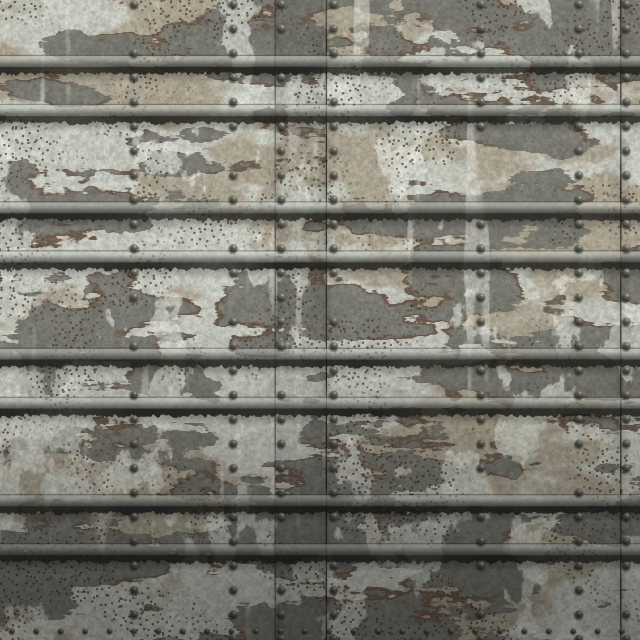
A Shadertoy shader for this texture:

```glsl
// Weathered riveted metal wall: paired horizontal ribs over flaking grey paint.
// Layered noise thresholds make the paint chips, cellular noise makes the pits,
// and repeated distance functions place ribs, seams and rivets.

const vec3 PALE  = vec3(0.76, 0.77, 0.73);
const vec3 TAN   = vec3(0.66, 0.63, 0.56);
const vec3 STEEL = vec3(0.45, 0.45, 0.42);
const vec3 RUST  = vec3(0.40, 0.32, 0.26);
const vec3 SOOT  = vec3(0.13, 0.13, 0.11);
const vec3 CHALK = vec3(0.86, 0.87, 0.83);

const float RIB_PERIOD = 0.2288;
const float RIVET_STEP = RIB_PERIOD / 6.0;
const float RIVET_RADIUS = 0.0056;
const float RIVET_COLUMNS[7] = float[7](0.210, 0.365, 0.440, 0.522, 0.752, 0.905, 0.979);

float hash(vec2 p) {
    vec3 q = fract(vec3(p.xyx) * 0.1031);
    q += dot(q, q.yzx + 33.33);
    return fract((q.x + q.y) * q.z);
}

float noise(vec2 p) {
    vec2 i = floor(p), f = fract(p);
    f = f * f * (3.0 - 2.0 * f);
    return mix(mix(hash(i), hash(i + vec2(1, 0)), f.x),
               mix(hash(i + vec2(0, 1)), hash(i + vec2(1, 1)), f.x), f.y);
}

float fbm(vec2 p) {
    float sum = 0.0, amp = 0.46;
    for (int i = 0; i < 6; i++) {
        sum += amp * noise(p);
        p = mat2(1.6, 1.2, -1.2, 1.6) * p + 7.3;
        amp *= 0.56;
    }
    return sum;
}

// Distance to the nearest scattered point
float cellular(vec2 p) {
    vec2 i = floor(p);
    float nearest = 1.0;
    for (int y = -1; y <= 1; y++)
        for (int x = -1; x <= 1; x++) {
            vec2 c = i + vec2(x, y);
            nearest = min(nearest, length(c + vec2(hash(c), hash(c + 57.0)) - p));
        }
    return nearest;
}

float band(float d, float halfWidth, float soft) {
    return 1.0 - smoothstep(halfWidth - soft, halfWidth + soft, abs(d));
}

// Signed offset to the nearest repeat of a line
float repeatOffset(float x, float origin, float period) {
    return mod(x - origin + 0.5 * period, period) - 0.5 * period;
}

vec3 paint(vec2 uv) {
    float strip = band(uv.x - 0.47, 0.04, 0.002);
    float undercoat = fbm(uv * vec2(4.0, 8.0) + 3.0);
    vec3 col = mix(TAN, PALE, smoothstep(0.45, 0.53, undercoat));

    // Chipped areas, more of them lower down, with rusty rims
    float chips = 0.65 * fbm(uv * vec2(7.0, 12.0) + 17.0) + 0.35 * fbm(uv * vec2(2.5, 27.0) + 61.0);
    float level = mix(0.47, 0.555, smoothstep(0.0, 0.65, uv.y)) - 0.025 * strip;
    float rust = smoothstep(0.45, 0.6, fbm(uv * vec2(10.0, 16.0) + 90.0));
    col = mix(col, STEEL, 0.9 * smoothstep(level - 0.006, level + 0.006, chips));
    col = mix(col, RUST, 0.75 * rust * band(chips - level - 0.01, 0.014, 0.008));

    // Chalky spots and vertical runs
    float spots = fbm(uv * vec2(11.0, 8.0) + 40.0);
    float runs = noise(vec2(uv.x * 75.0, uv.y * 5.0)) * fbm(uv * vec2(7.0, 4.0) + 25.0);
    col = mix(col, CHALK, 0.65 * smoothstep(0.63, 0.67, spots));
    col = mix(col, CHALK, 0.5 * smoothstep(0.42, 0.56, runs + 0.06 * strip));

    // Pits and fine grain
    float pits = 1.0 - smoothstep(0.10, 0.26, cellular(uv * 95.0));
    col = mix(col, RUST * 0.7, 0.7 * pits * smoothstep(0.46, 0.62, fbm(uv * 9.0 + 70.0)));
    float grain = noise(uv * 150.0) + noise(uv * 330.0) - 1.0;
    return col * (1.0 + 0.13 * grain - 0.07 * strip);
}

vec3 addSeam(vec3 col, vec2 uv, float x, float strength, float px) {
    float d = uv.x - x;
    float wear = 0.6 + 0.4 * noise(vec2(x * 90.0, uv.y * 45.0));
    float grime = 0.3 * exp(-abs(d) * 130.0) * noise(uv * vec2(90.0, 30.0));
    return mix(col, SOOT, strength * max(grime, wear * band(d, 0.0012, px)));
}

vec3 addRib(vec3 col, vec2 uv, float d, float px) {
    float row = floor((uv.y - d) * 100.0 + 0.5);
    float rough = noise(vec2(uv.x * 150.0, row)) + 0.6 * noise(vec2(uv.x * 330.0, row));
    float density = 0.72 + 0.28 * noise(vec2(uv.x * 9.0, row));
    // Rounded upper body, then the thin line along its top
    float body = band(d - 0.0115, 0.0085, px);
    float shade = mix(0.62, 1.13, smoothstep(0.003, 0.017, d));
    col = mix(col, mix(col, vec3(0.62, 0.63, 0.60), 0.6) * shade, body);
    col = mix(col, SOOT, 0.5 * density * band(d - 0.0205, 0.0008, px));
    // Ragged dark underside and its soft shadow
    float below = smoothstep(-0.026, -0.004, d) * (1.0 - step(0.003, d));
    float under = smoothstep(-px, px, d + 0.004 + 0.0055 * rough) * (1.0 - smoothstep(0.001, 0.005, d));
    return mix(col * (1.0 - 0.28 * below), SOOT, 0.93 * density * under);
}

vec3 addRivet(vec3 col, vec2 q, float radius, float px) {
    float shadow = 1.0 - smoothstep(0.6, 1.75, length(q + radius * vec2(0.2, 0.4)) / radius);
    float light = clamp(0.5 + 0.45 * dot(q, vec2(0.45, 0.9)) / radius, 0.0, 1.0);
    float glint = 1.0 - smoothstep(0.0, 0.5, length(q - radius * vec2(0.2, 0.35)) / radius);
    vec3 dome = mix(SOOT * 1.4, STEEL * 1.3, light) + 0.22 * glint;
    return mix(mix(col, SOOT, 0.7 * shadow), dome, band(length(q), radius, px));
}

void mainImage(out vec4 fragColor, in vec2 fragCoord) {
    vec2 uv = fragCoord / iResolution.xy;
    float px = 0.8 / iResolution.y;
    vec3 col = paint(uv);

    col = addSeam(col, uv, 0.430, 0.65, px);
    col = addSeam(col, uv, 0.510, 1.0, px);
    col = addSeam(col, uv, 0.970, 1.0, px);

    for (int i = 0; i < 2; i++)
        col = addRib(col, uv, repeatOffset(uv.y, 0.893 - 0.0766 * float(i), RIB_PERIOD), px);

    // Rivet columns with a few heads missing, and a small row along the foot
    float dy = repeatOffset(uv.y, 0.9939, RIVET_STEP);
    float row = floor((uv.y - dy) / RIVET_STEP + 0.5);
    for (int i = 0; i < 7; i++) {
        float keep = step(0.12, hash(vec2(row, float(i) * 13.0)));
        vec2 q = vec2(uv.x - RIVET_COLUMNS[i], dy);
        col = mix(col, addRivet(col, q, RIVET_RADIUS, px), keep);
    }
    vec2 foot = vec2(repeatOffset(uv.x, 0.019, RIVET_STEP), uv.y - 0.0143);
    col = addRivet(col, foot, 0.0038, px);

    // Grime gathers toward the foot
    col *= mix(0.60, 1.0, smoothstep(0.0, 0.58, uv.y));
    fragColor = vec4(clamp(col, 0.0, 1.0), 1.0);
}
```
